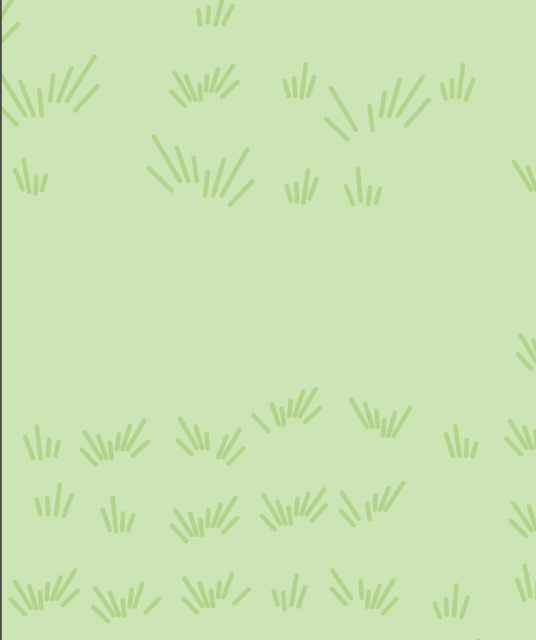
This pattern is drawn by a Shadertoy shader. Its source:

```glsl
// Flat pale meadow sprinkled with tufts of grass, thick below and sparse above.
// A jittered grid holds one tuft per cell: a wide fan or a small sprig, each
// made of round-ended strokes measured as distances to line segments.

// Three random values from 0 to 1 (integer mixing)
vec3 hash3(vec2 cell, int salt) {
    uvec3 v = uvec3(ivec3(ivec2(cell) + 64, salt)) * 1664525u + 1013904223u;
    v.x += v.y * v.z; v.y += v.z * v.x; v.z += v.x * v.y;
    v ^= v >> 16u;
    v.x += v.y * v.z; v.y += v.z * v.x; v.z += v.x * v.y;
    return vec3(v >> 8u) / 16777216.0;
}

// Distance to a rounded stroke growing from its base, leaning from vertical
float blade(vec2 p, vec2 base, float lean, float len) {
    vec2 dir = vec2(sin(lean), cos(lean));
    vec2 q = p - base;
    return length(q - dir * clamp(dot(q, dir), 0.0, len)) - 0.0036;
}

// Eight blades opening to both sides, short in the middle, with low outer ones
float fan(vec2 p, float size, vec2 cell) {
    float d = 1.0;
    for (int i = 0; i < 8; i++) {
        vec3 rnd = hash3(cell, 10 + i);
        if (rnd.x < 0.07) continue;
        float side = (2.0 * float(i) - 7.0) / 7.0;
        float outer = step(0.9, abs(side));
        vec2 base = vec2(0.0456 * side, -0.015 - 0.011 * sign(side) - 0.015 * outer);
        float len = (0.0286 + 0.068 * abs(side)) * mix(1.0, 0.51, outer);
        d = min(d, blade(p, base * size, 0.78 * side + 0.1 * (rnd.y - 0.5),
                         len * size * mix(0.92, 1.08, rnd.z)));
    }
    return d;
}

// Four close blades, the second one tallest
float sprig(vec2 p, vec2 cell) {
    vec3 shape = hash3(cell, 3);
    float d = 1.0;
    for (int i = 0; i < 4; i++) {
        float n = float(i);
        vec3 rnd = hash3(cell, 20 + i);
        vec2 base = vec2((n - 1.5) * mix(0.0092, 0.0125, shape.x),
                         -0.018 + 0.008 * (rnd.x - 0.5));
        float lean = -0.45 + 0.2 * n + 0.16 * shape.y + 0.1 * (rnd.y - 0.5);
        float len = i == 1 ? 0.05 : 0.033 - 0.0035 * n;
        d = min(d, blade(p, base, lean, len * mix(0.93, 1.07, rnd.z)));
    }
    return d;
}

// Nearest grass over the surrounding cells
float meadow(vec2 p) {
    const float cellSize = 0.13;
    vec2 home = floor(p / cellSize);
    float d = 1.0;
    for (int y = -1; y <= 1; y++)
    for (int x = -1; x <= 1; x++) {
        vec2 cell = home + vec2(x, y);
        vec3 kind = hash3(cell, 1), place = hash3(cell, 2);
        bool dense = cell.y < 3.0;
        if (kind.x > (dense ? 0.95 : 0.27)) continue;
        vec2 jitter = (place.xy - 0.5) * vec2(0.035, 0.06);
        vec2 q = p - (cell + 0.5) * cellSize - jitter;
        if (place.z < 0.5) q.x = -q.x;
        float size = !dense && kind.z < 0.4 ? 1.0 : 0.64;
        d = min(d, kind.y < (dense ? 0.58 : 0.4) ? fan(q, size, cell) : sprig(q, cell));
    }
    return d;
}

void mainImage(out vec4 fragColor, in vec2 fragCoord) {
    vec2 p = fragCoord / iResolution.y;
    float soft = 0.8 / iResolution.y;

    vec3 ground = vec3(0.804, 0.898, 0.710);
    vec3 grass = vec3(0.690, 0.835, 0.540);
    vec3 border = vec3(0.28, 0.27, 0.28);

    vec3 color = mix(grass, ground, smoothstep(-soft, soft, meadow(p)));

    // Thin dark rule along the left edge
    color = mix(border, color, smoothstep(-soft, soft, p.x - 0.0028));
    fragColor = vec4(color, 1.0);
}
```
